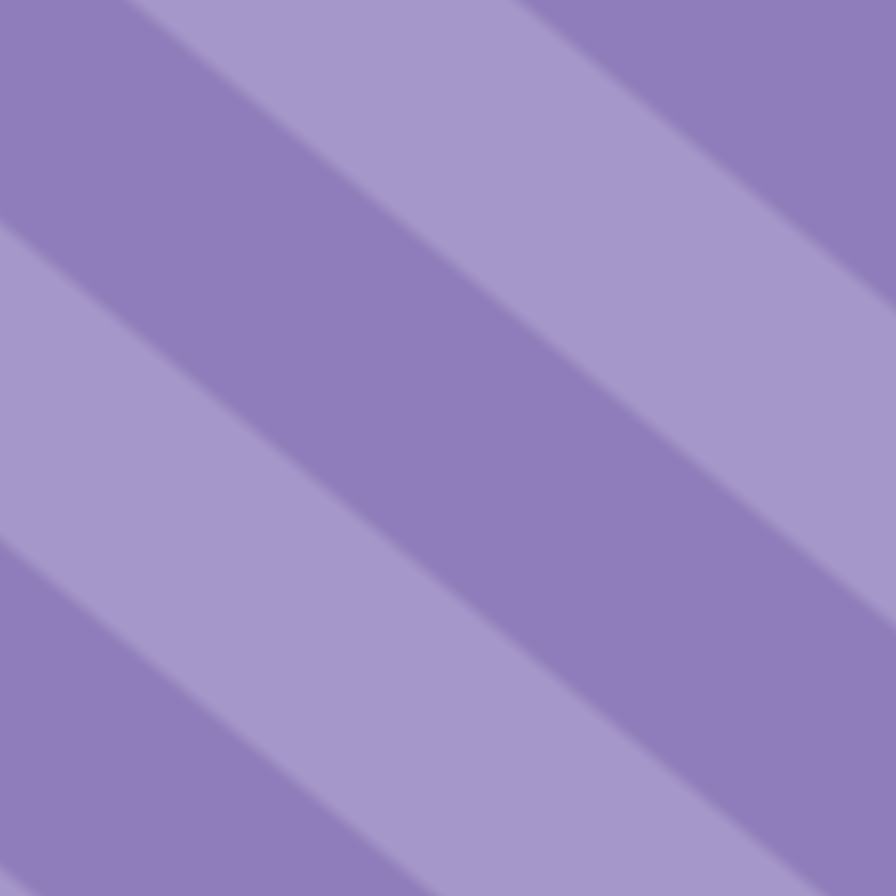
Reproduce this pattern procedurally as a Shadertoy shader.

```glsl
// Broad diagonal stripes in two flat violets, falling from left to right.
// Height below a sloped line is repeated with fract, and the distance to
// each pale band's edge blends the two colours with a slightly soft border.

// Signed vertical distance to the nearest pale band, negative inside it.
float paleBandDistance(vec2 p) {
    float period = 0.7205;
    float drop = 1.0 - p.y - 0.818 * p.x;
    float fromCentre = (fract((drop - 0.425) / period + 0.5) - 0.5) * period;
    return abs(fromCentre) - 0.177;
}

void mainImage(out vec4 fragColor, in vec2 fragCoord) {
    vec2 p = fragCoord / iResolution.y;

    // Soft edge, never thinner than about a pixel
    float softness = max(0.015, 1.0 / iResolution.y);
    float pale = 1.0 - smoothstep(-softness, softness, paleBandDistance(p));

    vec3 deepViolet = vec3(0.561, 0.486, 0.729);
    vec3 paleViolet = vec3(0.647, 0.594, 0.788);
    fragColor = vec4(mix(deepViolet, paleViolet, pale), 1.0);
}
```
